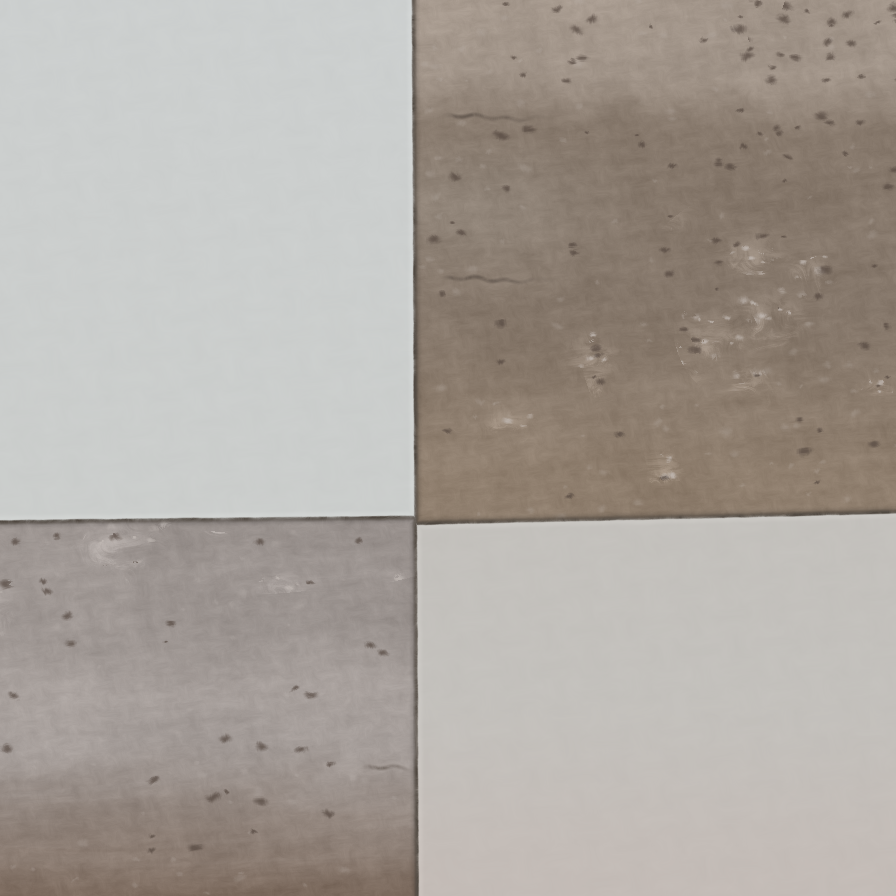
This texture is drawn by a three.js fragment shader. Its source:

```glsl
// Two by two checker of smooth pale panels and worn, banded stone tiles.
// Slightly tilted seams split the canvas; layered sines mottle the stone
// and scattered cells give its pits, chips and clustered flakes.
varying vec2 vUv;

float hash(vec2 p) {
  return fract(sin(dot(p, vec2(127.1, 311.7))) * 4375.85);
}

// Layered, warped sines, roughly -1 to 1
float mottle(vec2 p) {
  float sum = 0.0, gain = 0.55;
  for (int i = 0; i < 6; i++) {
    p = mat2(1.5, 1.1, -1.1, 1.5) * p + 1.7;
    p += 0.7 * sin(p.yx * 1.3 + float(i));
    sum += gain * sin(p.x) * sin(p.y);
    gain *= 0.68;
  }
  return sum;
}

// Coverage of soft spots scattered one per cell; density is the share kept
float spots(vec2 p, float density) {
  vec2 cell = floor(p);
  float cover = 0.0;
  for (int j = -1; j <= 1; j++) {
    for (int i = -1; i <= 1; i++) {
      vec2 id = cell + vec2(float(i), float(j));
      vec2 center = id + vec2(hash(id), hash(id + 17.3));
      float radius = 0.2 + 0.4 * hash(id + 41.9);
      float spot = 1.0 - smoothstep(0.1 * radius, radius, length(p - center));
      cover = max(cover, spot * step(hash(id + 73.1), density));
    }
  }
  return cover;
}

// Soft elliptical region
float region(vec2 p, vec2 center, vec2 size) {
  vec2 q = (p - center) / size;
  return exp(-dot(q, q));
}

// Thin broken crack that tapers to the right
float crack(vec2 p, vec2 start, float len) {
  vec2 q = p - start;
  float taper = smoothstep(0.0, 0.02, q.x) * (1.0 - smoothstep(0.3 * len, len, q.x));
  float bend = 0.002 * sin(q.x * 55.0) + 0.0015 * sin(q.x * 190.0);
  return taper * (1.0 - smoothstep(0.0, 0.004, abs(q.y - bend)));
}

vec3 stoneTile(vec2 p, float right) {
  float broad = mottle(p * vec2(2.0, 5.0));
  float medium = mottle(p * vec2(9.0, 16.0) + 5.0);
  float fine = mottle(p * vec2(34.0, 50.0));
  float grain = mottle(p * vec2(80.0, 110.0) + 2.0);
  float y = p.y + 0.02 * broad;

  // Horizontal colour bands
  vec3 warm = mix(vec3(0.55, 0.485, 0.42), vec3(0.525, 0.47, 0.42), smoothstep(0.45, 0.68, y));
  warm = mix(warm, vec3(0.60, 0.555, 0.51), 0.75 * region(p, vec2(0.53, 0.77), vec2(0.14, 0.07)));
  warm = mix(warm, vec3(0.635, 0.585, 0.54), smoothstep(0.84, 0.93, y));
  vec3 cool = mix(vec3(0.48, 0.41, 0.36), vec3(0.655, 0.625, 0.61), smoothstep(-0.01, 0.17, y));
  cool = mix(cool, vec3(0.605, 0.575, 0.56), smoothstep(0.22, 0.32, y));
  vec3 color = mix(cool, warm, right);
  color += 0.02 * broad + 0.022 * medium + 0.015 * fine + 0.02 * grain;

  // Pale flakes clump in a drift on the right and along the top on the left
  float drift = mix(region(p, vec2(0.2, 0.39), vec2(0.32, 0.06)),
                    region(p, vec2(0.84, 0.64), vec2(0.17, 0.18)), right);
  vec2 rough = p + 0.004 * vec2(mottle(p * 30.0 + 9.0), mottle(p * 30.0 + 4.0));
  vec2 ragged = p + 0.02 * vec2(medium, fine);
  float clump = spots(ragged * vec2(10.0, 15.0) + 3.0, 0.75 * drift);
  float speckle = spots(rough * vec2(62.0, 88.0) + 8.0, 0.08 + 0.5 * clump);
  color += 0.055 * clump * (1.0 + fine);
  color = mix(color, vec3(0.76, 0.73, 0.71), speckle * (0.2 + 0.6 * clump));

  // Small dark pits, densest in the upper right corner and beside the flakes
  float corner = region(p, vec2(0.95, 0.98), vec2(0.19, 0.14));
  float pitShare = 0.045 + 0.22 * corner + 0.12 * clump;
  float pits = spots(rough * vec2(54.0, 84.0) + 31.0, pitShare);
  color = mix(color, vec3(0.33, 0.28, 0.25), 0.7 * pits);

  // Cracks
  float lines = crack(p, vec2(0.40, 0.142), 0.07);
  for (int i = 0; i < 2; i++) {
    lines = max(lines, crack(p, vec2(0.49, 0.688 + 0.181 * float(i)), 0.15));
  }
  lines *= clamp(0.6 + 0.6 * fine, 0.0, 1.0);
  return mix(color, vec3(0.34, 0.30, 0.27), 0.7 * lines);
}

vec3 paleTile(vec2 p, float right) {
  vec3 cool = mix(vec3(0.79, 0.798, 0.788), vec3(0.80, 0.812, 0.81), p.y);
  vec3 warm = mix(vec3(0.765, 0.735, 0.715), vec3(0.765, 0.755, 0.738), smoothstep(0.0, 0.25, p.y));
  return mix(cool, warm, right) + 0.006 * mottle(p * vec2(45.0, 60.0));
}

void main() {
  vec2 p = vUv;
  float wobble = 0.0004 * mottle(p * 40.0);

  // Signed distances to the two tilted seams
  float dx = p.x - mix(0.466, 0.461, p.y) + wobble;
  float right = smoothstep(-0.002, 0.002, dx);
  float dy = p.y - mix(0.418 + 0.011 * p.x, 0.4046 + 0.0235 * p.x, right) + wobble;
  float top = smoothstep(-0.002, 0.002, dy);
  float stone = mix(1.0 - top, top, right);
  vec3 color = mix(paleTile(p, right), stoneTile(p, right), stone);

  // Pale lip on the panels, soft shade and broken dark joint on the stone side
  float edge = min(abs(dx), abs(dy));
  color += 0.025 * (1.0 - stone) * (1.0 - smoothstep(0.003, 0.009, edge));
  color *= 1.0 - 0.13 * stone * (1.0 - smoothstep(0.002, 0.009, edge));
  float joint = 1.0 - smoothstep(0.0, 0.0026 + 0.0024 * stone, edge);
  float strength = clamp(0.75 + 0.35 * mottle(p * 35.0), 0.0, 1.0);
  color = mix(color, vec3(0.31, 0.28, 0.25), joint * strength);
  gl_FragColor = vec4(color, 1.0);
}
```
